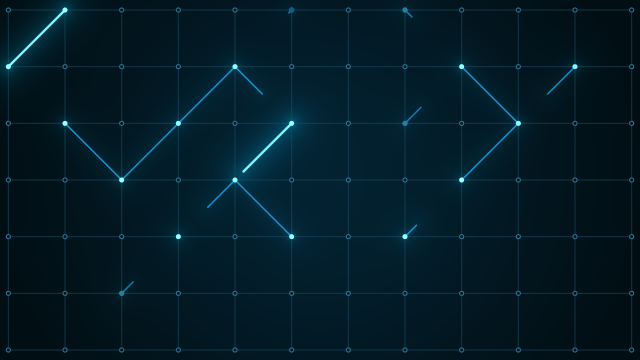
Write a Shadertoy shader that draws this background.

```glsl
vec2 grid, node;      // position in cells, and the closest lattice node
float pixel;          // size of one pixel in cells
float thin = 0.0, hot = 0.0, glow = 0.0, lit = 0.0;

float coverage(float dist, float halfWidth) {
    return clamp((halfWidth - dist) / pixel + 0.5, 0.0, 1.0);
}

float segmentDistance(vec2 p, vec2 a, vec2 b) {
    vec2 ab = b - a;
    float t = clamp(dot(p - a, ab) / max(dot(ab, ab), 1e-4), 0.0, 1.0);
    return length(p - a - ab * t);
}

// Thin trace; it also lights every node it touches
void trace(vec2 start, vec2 span, float level) {
    float d = segmentDistance(grid, start, start + span);
    thin = max(thin, coverage(d, 0.013) * (0.6 + 0.4 * level));
    glow = max(glow, 0.3 * level * exp(-4.5 * d));
    float touch = segmentDistance(node, start, start + span);
    lit = max(lit, level * step(touch, 0.02));
}

// Wide trace with a strong halo
void pulse(vec2 start, vec2 span) {
    float d = segmentDistance(grid, start, start + span);
    hot = max(hot, coverage(d, 0.02));
    glow = max(glow, exp(-4.0 * d));
    float touch = segmentDistance(node, start, start + span);
    lit = max(lit, step(touch, 0.02));
}

void circuit() {
    // Zigzag, cut short in its last cell
    for (int i = 1; i <= 4; i++) {
        float x = float(i);
        vec2 start = vec2(x, 3.0 + abs(x - 2.0));
        float slope = (i == 1 || i == 4) ? -1.0 : 1.0;
        trace(start, vec2(1.0, slope) * (i == 4 ? 0.48 : 1.0), 1.0);
    }
    // Chevron and roof, one arm per side
    for (float side = -1.0; side < 2.0; side += 2.0) {
        trace(vec2(9, 4), vec2(-1.0, side), 1.0);
        trace(vec2(4, 3), vec2(side, -1.0) * (side < 0.0 ? 0.48 : 1.0), 1.0);
    }
    // Short sprouts on every second node of one column
    vec3 reach = vec3(0.2, 0.28, 0.12);
    for (int k = 0; k < 3; k++) {
        vec2 heading = vec2(1.0, k < 2 ? 1.0 : -1.0);
        trace(vec2(7.0, 2.0 + 2.0 * float(k)), heading * reach[k], k == 0 ? 1.0 : 0.5);
    }
    // Single sprouts and a lone lit node
    trace(vec2(10, 5), vec2(-0.48), 0.85);
    trace(vec2(2, 1), vec2(0.2), 0.5);
    trace(vec2(5, 6), vec2(-0.05), 0.35);
    trace(vec2(3, 2), vec2(0.0), 1.0);
    // Bright pulses
    for (float i = 0.0; i < 2.0; i++)
        pulse(vec2(1.0 + 4.0 * i, 6.0 - 2.0 * i), vec2(-1.0 + 0.15 * i));
}

void mainImage(out vec4 fragColor, in vec2 fragCoord) {
    vec2 uv = fragCoord / iResolution.y;
    float cell = 0.1574;
    vec2 last = vec2(11, 6);
    grid = (uv - vec2(0.0232, 0.0278)) / cell;
    pixel = 1.0 / (iResolution.y * cell);
    node = clamp(round(grid), vec2(0), last);
    circuit();

    // Backdrop, darker toward the edges
    float r = length(uv - 0.5 * iResolution.xy / iResolution.y);
    vec3 color = mix(vec3(0.012, 0.13, 0.19), vec3(0.004, 0.055, 0.075), smoothstep(0.0, 1.05, r));
    color += glow * vec3(0.0, 0.17, 0.22);
    vec3 backdrop = color;

    // Lattice lines, ending at the outer nodes
    vec2 away = abs(grid - node);
    vec2 outside = max(max(-grid, grid - last), 0.0);
    float line = max(coverage(max(away.x, outside.y), 0.009),
                     coverage(max(away.y, outside.x), 0.009));
    color = mix(color, vec3(0.10, 0.29, 0.38), 0.62 * line);

    // Hollow nodes
    float d = length(grid - node);
    color = mix(color, backdrop, coverage(d, 0.045));
    color = mix(color, vec3(0.17, 0.47, 0.60), coverage(abs(d - 0.036), 0.009));

    // Traces, then lit nodes
    color = mix(color, vec3(0.08, 0.57, 0.82), thin);
    color = mix(color, vec3(0.50, 0.97, 1.0), hot);
    vec3 fill = mix(vec3(0.04, 0.32, 0.48), vec3(0.60, 0.98, 1.0), smoothstep(0.3, 1.0, lit));
    color = mix(color, fill, coverage(d, 0.042) * step(0.1, lit));
    color += vec3(0.0, 0.12, 0.15) * lit * exp(-14.0 * d);

    fragColor = vec4(color, 1.0);
}
```
